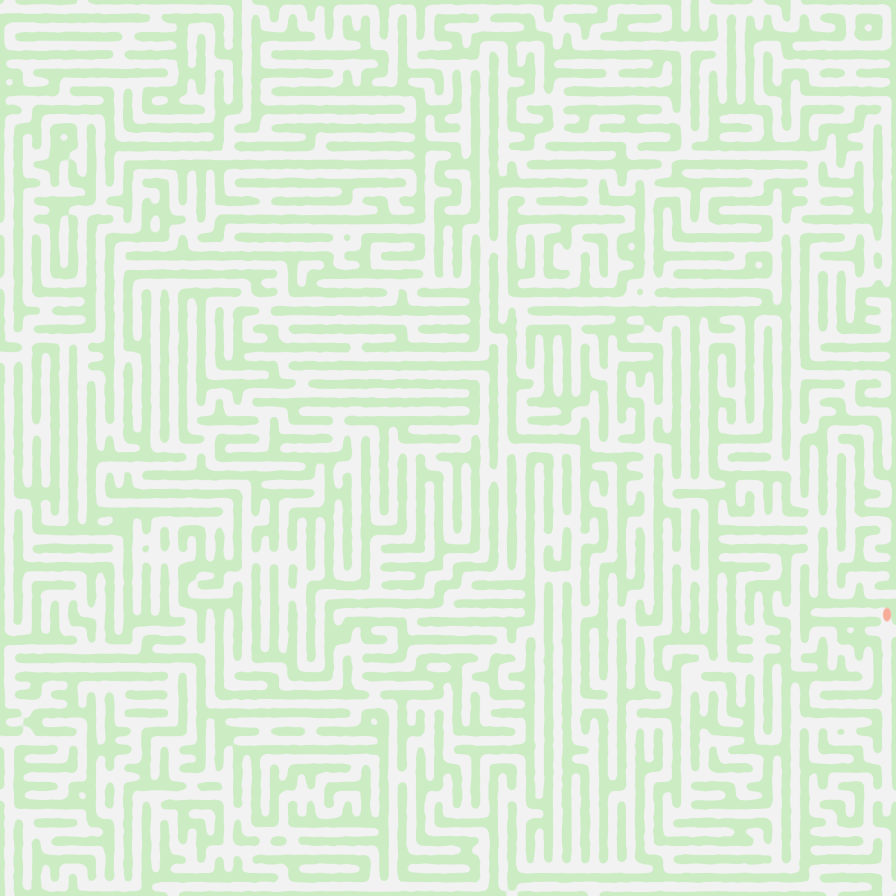
Give the GLSL for this pattern, as a WebGL 2 fragment shader.

```glsl
#version 300 es
precision highp float;
// Draws a dense, soft-edged maze of pale green walls on an off-white ground.

uniform vec2 u_resolution;
out vec4 outColor;

const float PILLARS = 49.0;            // wall pillars per canvas side
const float CELLS = 2.0 * PILLARS;     // pillars and gaps alternate
const vec3 GROUND = vec3(0.95, 0.95, 0.95);
const vec3 WALL = vec3(0.80, 0.925, 0.77);
const vec3 MARKER = vec3(0.97, 0.67, 0.60);

// Integer hash of a lattice point, 0 to 1
float hash(vec2 p, float seed) {
    uvec3 v = uvec3(ivec3(vec3(p, seed)) + 4096);
    uint h = v.x * 1597334673u ^ v.y * 3812015801u ^ v.z * 2798796415u;
    h = (h ^ (h >> 15)) * 2246822519u;
    h = (h ^ (h >> 13)) * 3266489917u;
    return float((h ^ (h >> 16)) >> 8) / 16777216.0;
}

float valueNoise(vec2 p, float seed) {
    vec2 i = floor(p), f = fract(p);
    f = f * f * (3.0 - 2.0 * f);
    float low = mix(hash(i, seed), hash(i + vec2(1, 0), seed), f.x);
    float high = mix(hash(i + vec2(0, 1), seed), hash(i + vec2(1, 1), seed), f.x);
    return mix(low, high, f.y);
}

// Shared sign for a stretch of pillars, so their walls join into long runs
float runSign(float along, float lane, float seed) {
    float shift = 6.0 * hash(vec2(lane, 0), seed);
    float run = floor((along + shift) / 6.0);
    return hash(vec2(run, lane), seed + 1.0) < 0.5 ? -1.0 : 1.0;
}

// Direction in which a pillar drops its single wall
vec2 wallDirection(vec2 pillar) {
    float chance = hash(pillar, 1.0);
    bvec2 onBorder = bvec2(mod(pillar.x, PILLARS) == 0.0, mod(pillar.y, PILLARS) == 0.0);
    if (chance > 0.15 && onBorder.x) return vec2(0, 1);
    if (chance > 0.15 && onBorder.y) return vec2(1, 0);
    float grain = valueNoise(pillar * 0.37, 2.0) + 0.55 * (chance - 0.5);
    return grain > 0.48
        ? vec2(runSign(pillar.x, pillar.y, 3.0), 0)
        : vec2(0, runSign(pillar.y, pillar.x, 5.0));
}

// 1 where a lattice cell is wall, 0 where it is open
float wallCell(vec2 cell) {
    vec2 odd = mod(cell, 2.0);
    float filled = 0.0;
    if (odd.x + odd.y == 0.0) {
        filled = 1.0;
    } else if (odd.x + odd.y == 1.0) {
        vec2 before = wallDirection((cell - odd) * 0.5);
        vec2 after = wallDirection((cell + odd) * 0.5);
        filled = before == odd || after == -odd ? 1.0 : 0.0;
    }
    bool worn = hash(cell, 9.0) < 0.006;
    return worn ? 1.0 - filled : filled;
}

// Gaussian blend of nearby cells; its half level is the rounded wall edge
float wallField(vec2 p) {
    vec2 base = floor(p);
    float total = 0.0, weightSum = 0.0;
    for (int y = -1; y <= 2; y++) {
        for (int x = -1; x <= 2; x++) {
            vec2 cell = base + vec2(x, y);
            vec2 offset = p - cell;
            float weight = exp(-2.0 * dot(offset, offset));
            total += weight * wallCell(cell);
            weightSum += weight;
        }
    }
    return total / weightSum;
}

// Soft coverage of an upright ellipse
float ellipse(vec2 p, vec2 center, vec2 radii, float blur) {
    float d = (length((p - center) / radii) - 1.0) * min(radii.x, radii.y);
    return 1.0 - smoothstep(-blur, blur, d);
}

void main() {
    float side = min(u_resolution.x, u_resolution.y);
    vec2 uv = gl_FragCoord.xy / side;
    vec2 p = uv * CELLS;
    float pixel = 1.0 / side;

    // Walls with a slightly uneven edge
    float wobble = 0.16 * (valueNoise(p * 1.4, 12.0) - 0.5);
    float edge = 0.65 * CELLS * pixel;
    float wall = smoothstep(-edge, edge, wallField(p) + wobble - 0.5);
    vec3 color = mix(GROUND, WALL, wall);

    // One small marker by the right border
    float marker = ellipse(uv, vec2(0.990, 0.314), vec2(0.0045, 0.0075), pixel);
    outColor = vec4(mix(color, MARKER, marker), 1.0);
}
```
